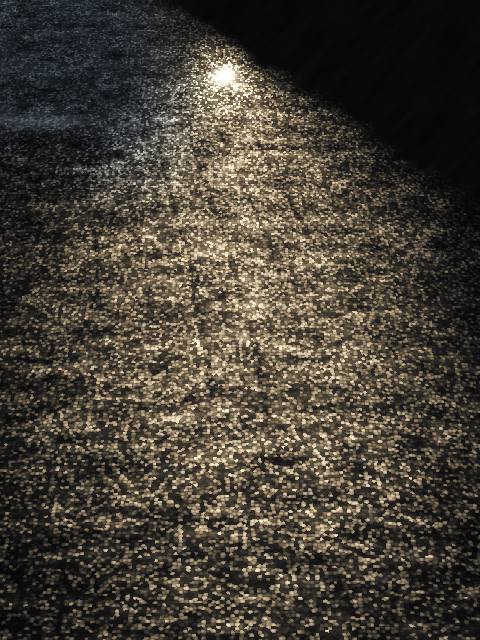
A Shadertoy shader for this texture:

```glsl
// Low sun glinting on a rough frozen path, with a dark bank at the upper right.
// A widening glow is multiplied by cellular ice grains and drifting patches
// in perspective space; a fan of curved tracks is scored into the surface.

const vec2  SUN = vec2(0.352, 0.880);      // in units of canvas height
const float PERSPECTIVE = 0.55;            // shrink of detail toward the top
const vec2  GRAIN_FREQ = vec2(135.0, 190.0);
const vec2  PATCH_FREQ = vec2(17.0, 52.0);
const float GLOW_NEAR = 0.25;              // glow strength at the bottom
const float GLOW_FAR = 0.66;               // glow strength in the middle
const float AMBIENT = 0.075;
const float EXPOSURE = 1.25;
const int   TRACKS = 7;
const vec3  WARM = vec3(1.14, 1.0, 0.78);
const vec3  PALE = vec3(1.05, 1.0, 0.88);
const vec3  COOL = vec3(0.82, 0.98, 1.14);

vec2 hash2(vec2 c) {
    vec3 q = fract(c.xyx * vec3(0.1031, 0.1030, 0.0973));
    q += dot(q, q.yzx + 33.33);
    return fract((q.xx + q.yz) * q.zy);
}

float noise(vec2 x) {
    vec2 i = floor(x), f = fract(x);
    f = f * f * (3.0 - 2.0 * f);
    return mix(mix(hash2(i).x, hash2(i + vec2(1, 0)).x, f.x),
               mix(hash2(i + vec2(0, 1)).x, hash2(i + vec2(1, 1)).x, f.x), f.y);
}

// Signed layered noise, roughly -1 to 1
float fbm(vec2 x) {
    float sum = 0.0, amp = 0.55;
    for (int i = 0; i < 4; i++) {
        sum += amp * (2.0 * noise(x) - 1.0);
        x = x * 2.03 + 17.7;
        amp *= 0.6;
    }
    return sum;
}

// Nearest grain: x is its random brightness, y a soft rounded profile
vec2 grain(vec2 x) {
    vec2 cell = floor(x);
    float nearest = 9.0, shade = 0.0;
    for (int j = -1; j <= 1; j++)
    for (int i = -1; i <= 1; i++) {
        vec2 c = cell + vec2(i, j), h = hash2(c);
        vec2 d = c + 0.15 + 0.7 * h - x;
        float dist = dot(d, d);
        if (dist < nearest) {
            nearest = dist;
            shade = hash2(c + 71.3).x;
        }
    }
    return vec2(shade, exp(-2.5 * nearest));
}

// Dark grooves with a lit left rim, fanning out from the far end
float trackShade(vec2 p) {
    float shade = 1.0;
    for (int i = 0; i < TRACKS; i++) {
        float f = float(i) / float(TRACKS - 1);
        float top = 0.68 + 0.13 * smoothstep(0.0, 0.5, f);
        float len = 0.18 + 0.42 * exp(-20.0 * (f - 0.58) * (f - 0.58));
        float s = top - p.y;
        float x = mix(0.08, 0.385, f) + (0.12 + 0.45 * f) * s - 0.27 * s * s;
        float d = p.x - x + 0.002 * sin(40.0 * s + 5.0 * f);
        float w = 0.0035 + 0.006 * clamp(s, 0.0, 0.6);
        float span = smoothstep(0.0, 0.05, s) * (1.0 - smoothstep(len * 0.7, len * 1.15, s));
        span *= 0.5 + 0.5 * noise(vec2(30.0 * s, 7.0 * f));
        float groove = exp(-d * d / (w * w));
        float rim = exp(-pow((d + 2.0 * w) / (0.6 * w), 2.0));
        shade *= 1.0 + span * (0.35 * rim - 0.46 * groove);
    }
    return shade;
}

void mainImage(out vec4 fragColor, in vec2 fragCoord) {
    vec2 p = fragCoord / iResolution.y;
    float scale = 1.0 - PERSPECTIVE * p.y;
    vec2 ground = vec2((p.x - SUN.x) / scale, -log(scale) / PERSPECTIVE);

    // Glow widening from the sun toward the viewer
    float t = max(SUN.y - p.y, 0.0);
    float width = 0.06 + 0.25 * (1.0 - exp(-4.0 * t));
    float dx = (p.x - SUN.x - 0.06 * t) / width;
    float glow = mix(GLOW_NEAR, GLOW_FAR, smoothstep(0.0, 0.52, p.y));
    glow *= exp(-dx * dx) * (1.0 - smoothstep(0.84, 0.96, p.y));

    // Cool dim reflection in the far left
    float farLeft = smoothstep(0.62, 0.86, p.y) * (1.0 - smoothstep(0.16, 0.36, p.x));
    float ripple = fbm(p * vec2(28.0, 120.0));
    vec2 sheen = (p - vec2(0.065, 0.812)) / vec2(0.11, 0.016);
    float sky = 0.08 * smoothstep(0.74, 0.9, p.y) * (1.0 - smoothstep(0.2, 0.42, p.x));
    sky += 0.13 * exp(-dot(sheen, sheen));
    sky *= max(1.0 + 0.9 * ripple, 0.0);
    float ambient = AMBIENT * (1.0 - 0.5 * smoothstep(0.55, 0.75, p.x) * smoothstep(0.1, 0.5, p.y));

    // Ice surface: grains grow sparser and sharper close to the viewer
    float near = 1.0 - smoothstep(0.1, 0.6, p.y);
    vec2 g = grain(ground * GRAIN_FREQ);
    float sparkle = mix(0.38 + 2.3 * pow(g.x, 2.0) * g.y,
                        0.30 + 3.2 * pow(g.x, 3.0) * g.y, near);
    float patches = exp(1.0 * fbm(ground * PATCH_FREQ) - 0.05);
    float lum = (glow + ambient) * sparkle * patches * trackShade(p);
    lum += sky * (0.7 + 0.3 * sparkle);
    lum = 1.0 - exp(-EXPOSURE * lum);

    // Sun glint: small white core in a broken halo
    vec2 r = p - SUN;
    float core = exp(-dot(r * vec2(48.0, 68.0), r * vec2(48.0, 68.0)));
    float halo = exp(-dot(r * vec2(15.0, 20.0), r * vec2(15.0, 20.0)));
    lum += 0.9 * core + 0.32 * halo * sparkle * (1.0 + 0.5 * ripple);

    // Bank with a ragged edge and faint grassy streaks
    float edge = 1.0 - 0.66 * (p.x - 0.27) + 0.022 * fbm(p * vec2(22.0, 34.0));
    float bank = smoothstep(-0.03, 0.015, p.y - edge);
    float grass = 0.032 + 0.014 * fbm(vec2(p.x + p.y, p.y - p.x) * vec2(14.0, 60.0));
    lum = mix(lum, grass, bank);

    // Neutral shadows, golden middle tones, pale highlights
    vec3 tint = mix(vec3(1.0), WARM, smoothstep(0.05, 0.32, lum));
    tint = mix(tint, PALE, smoothstep(0.5, 1.0, lum));
    tint = mix(tint, COOL, 0.85 * farLeft * (1.0 - bank));
    fragColor = vec4(clamp(lum * tint, 0.0, 1.0), 1.0);
}
```
